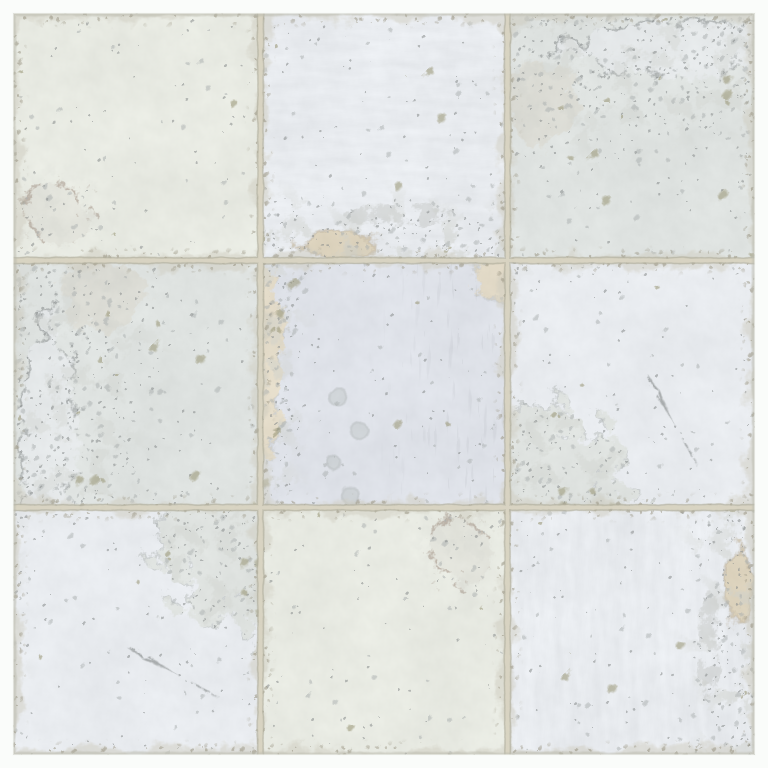
A three.js fragment shader for this texture:

```glsl
varying vec2 vUv;

vec2 hash2(vec2 p) {
  return fract(sin(vec2(dot(p, vec2(127.1, 311.7)), dot(p, vec2(269.5, 183.3)))) * 43758.5);
}

// Layered, bent sines, roughly -1 to 1
float waves(vec2 p) {
  float sum = 0.0, amp = 0.5;
  for (int i = 0; i < 6; i++) {
    p = mat2(0.8, 0.6, -0.6, 0.8) * p * 1.8 + 1.7;
    sum += amp * sin(p.x + 1.6 * sin(p.y));
    amp *= 0.62;
  }
  return sum;
}

// Cellular noise: distance to the nearest point and its random value
vec2 cells(vec2 p) {
  vec2 nearest = vec2(9.0, 0.0);
  for (int y = -1; y <= 1; y++) {
    for (int x = -1; x <= 1; x++) {
      vec2 cell = floor(p) + vec2(x, y);
      vec2 h = hash2(cell);
      float d = length(cell + h - p);
      if (d < nearest.x) nearest = vec2(d, hash2(cell + 17.0).x);
    }
  }
  return nearest;
}

// Ragged dots, present in a share of the cells
float specks(vec2 p, float density) {
  vec2 c = cells(p + 0.18 * waves(p * 1.3));
  float size = 0.4 * sqrt(max(0.0, 1.0 - c.y / density)) + 0.001;
  return 1.0 - smoothstep(size * 0.35, size, c.x);
}

// Ragged ellipse, positive inside
float blob(vec2 q, vec2 center, vec2 radius) {
  return 1.0 - length((q - center) / radius) + 0.3 * waves(q * 13.0 + center * 9.0);
}

float fill(float d) { return smoothstep(-0.06, 0.08, d); }
float rim(float d, float width) { return 1.0 - smoothstep(0.0, width, abs(d)); }

// Five worn glazes, in tile units from -0.5 to 0.5
vec3 glaze(vec2 q, float kind, vec2 grid) {
  vec3 grey = vec3(0.66, 0.68, 0.68), clay = vec3(0.87, 0.83, 0.74);
  vec3 color = vec3(0.91, 0.922, 0.937);
  float worn = 0.0;
  float broken = smoothstep(-0.25, 0.3, waves(q * 17.0 + 4.0));
  if (kind < 1.0) { // cream with a brown broken ring
    color = vec3(0.908, 0.917, 0.887);
    float ring = blob(q, vec2(-0.33, -0.31), vec2(0.14, 0.12));
    worn = 0.35 * smoothstep(-1.2, 0.4, ring);
    color = mix(color, vec3(0.87, 0.87, 0.84), 0.6 * fill(ring));
    color = mix(color, vec3(0.64, 0.58, 0.53), 0.6 * broken * rim(ring, 0.14));
  } else if (kind < 2.0) { // brushed white, flaked along one side
    color += 0.012 * waves(vec2(q.x * 5.0, q.y * 32.0));
    worn = smoothstep(-0.18, -0.38, q.y + 0.07 * waves(q * 6.0));
    float flake = blob(q, vec2(0.06, -0.32), vec2(0.2, 0.05));
    float bare = blob(q, vec2(-0.19, -0.43), vec2(0.14, 0.06));
    color = mix(color, vec3(0.81, 0.82, 0.82), 0.7 * broken * fill(flake));
    color = mix(color, clay, 0.95 * fill(bare));
    color = mix(color, vec3(0.72, 0.67, 0.58), 0.45 * rim(bare, 0.16));
  } else if (kind < 3.0) { // grey green, with a lifted pale skin
    color = vec3(0.872, 0.888, 0.88);
    float skin = blob(q, vec2(0.19, 0.36), vec2(0.42, 0.11));
    float warm = blob(q, vec2(-0.37, 0.14), vec2(0.14, 0.17));
    worn = 0.75 * smoothstep(-0.35, 0.3, q.y + 0.15 * waves(q * 5.0));
    color = mix(color, vec3(0.85, 0.845, 0.81), 0.7 * fill(warm));
    color = mix(color, vec3(0.9, 0.913, 0.92), 0.85 * fill(skin));
    color = mix(color, grey * 0.9, 0.65 * broken * rim(skin, 0.13));
  } else if (kind < 4.0) { // lavender, with drips and fine streaks
    color = vec3(0.874, 0.887, 0.913);
    color -= 0.03 * specks(vec2(q.x * 42.0, q.y * 5.0), 0.6) * smoothstep(-0.15, 0.3, q.x);
    worn = smoothstep(-0.26, -0.46, q.x + 0.05 * waves(q * 7.0));
    float side = blob(q, vec2(-0.5, 0.14), vec2(0.1, 0.4));
    float corner = blob(q, vec2(0.45, 0.44), vec2(0.09, 0.11));
    color = mix(color, clay + 0.025, 0.85 * max(fill(side), fill(corner)));
    color = mix(color, grey, 0.3 * broken * max(rim(side, 0.12), rim(corner, 0.15)));
    for (int i = 0; i < 4; i++) {
      float n = float(i);
      vec2 center = vec2(-0.155 + 0.055 * sin(2.4 * n - 0.6), -0.05 - 0.135 * n);
      float drip = length(q - center) - 0.033 - 0.007 * sin(3.0 * n) + 0.007 * waves(q * 15.0);
      color = mix(color, vec3(0.79, 0.81, 0.82), 0.75 * smoothstep(0.006, -0.006, drip));
      color = mix(color, grey, 0.3 * rim(drip, 0.009));
    }
  } else { // pale blue, with a worn corner and a scratch
    float corner = blob(q, vec2(-0.42, -0.42), vec2(0.4, 0.34));
    worn = 0.75 * fill(corner) + 0.4 * smoothstep(0.38, 0.5, q.y);
    color = mix(color, vec3(0.865, 0.88, 0.865), 0.85 * fill(corner));
    color = mix(color, grey, 0.4 * broken * rim(corner, 0.07));
    vec2 start = vec2(0.04, 0.08), along = vec2(0.24, -0.43);
    float t = clamp(dot(q - start, along) / dot(along, along), 0.0, 1.0);
    float scratch = length(q - start - along * t) + 0.008 * waves(q * 9.0);
    color = mix(color, grey * 0.85, 0.7 * broken * rim(scratch, 0.011));
  }
  // Clouding, pits, and olive flecks in worn parts
  color += 0.012 * waves(q * 4.0 + kind) + 0.008 * waves(grid * 21.0);
  color = mix(color, vec3(0.81, 0.82, 0.8), 0.5 * worn * smoothstep(0.1, 0.6, waves(q * 12.0 + 8.0)));
  color = mix(color, grey, 0.5 * specks(q * 26.0 + kind * 7.0, 0.06 + 0.42 * worn));
  color = mix(color, grey * 0.8, 0.55 * specks(q * 47.0 + kind * 3.0, 0.03 + 0.22 * worn));
  return mix(color, vec3(0.61, 0.6, 0.48), 0.6 * specks(q * 15.0 + kind * 5.0, 0.02 + 0.1 * worn));
}

void main() {
  // Three by three tiles inside a white margin
  vec2 grid = (vUv - 0.0175) / 0.965 * 3.0;
  vec2 id = clamp(floor(grid), 0.0, 2.0);
  vec2 q = grid - id - 0.5;
  float row = 2.0 - id.y, index = id.x + 3.0 * row;
  float kind = mod(id.x + 2.0 * row + 0.5, 5.0);
  bool mirrored = abs(index - 3.0) < 0.5 || index > 5.5;
  vec3 color = glaze(mirrored ? -q.yx : q, kind, grid);

  // Chipped tile edges
  float edge = 0.5 - max(abs(q.x), abs(q.y));
  float chips = smoothstep(0.035, 0.005, edge + 0.035 * waves(grid * 9.0));
  color = mix(color, vec3(0.81, 0.8, 0.75), 0.5 * chips);
  float nicks = specks(grid * 31.0, 0.5) * smoothstep(0.07, 0.01, edge);
  color = mix(color, vec3(0.6, 0.58, 0.51), 0.6 * nicks);

  // Inner joints: pale sand between thin shadows
  vec2 lines = abs(grid - clamp(floor(grid + 0.5), 1.0, 2.0));
  float joint = min(lines.x, lines.y) + 0.0025 * waves(grid * 16.0);
  color = mix(color, vec3(0.7, 0.69, 0.62), 0.75 * smoothstep(0.018, 0.011, joint));
  color = mix(color, vec3(0.86, 0.84, 0.77), 0.9 * smoothstep(0.012, 0.005, joint));

  // Outer rim and margin
  vec2 inset = min(grid, 3.0 - grid);
  float border = min(inset.x, inset.y);
  color = mix(color, vec3(0.73, 0.73, 0.68), 0.55 * smoothstep(0.016, 0.004, border + 0.004 * waves(grid * 11.0)));
  color = mix(vec3(0.98, 0.99, 0.98), color, smoothstep(-0.005, 0.005, border));
  gl_FragColor = vec4(color, 1.0);
}
```
